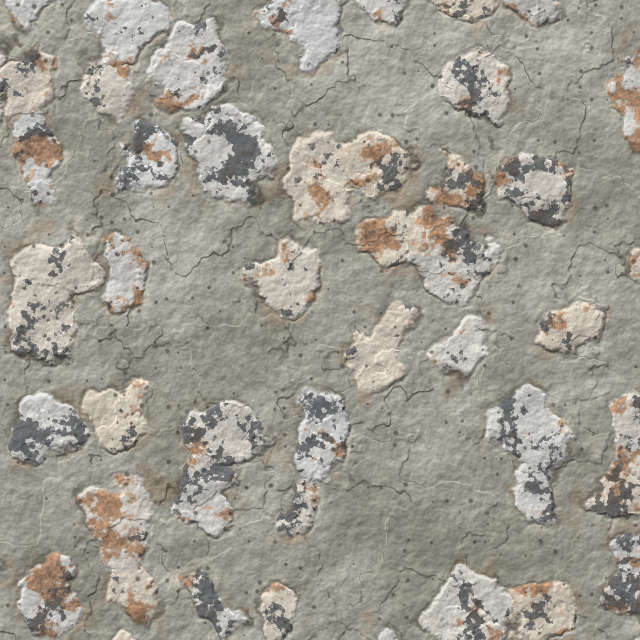
Write a three.js fragment shader that draws this texture.

```glsl
// Weathered rubble wall: pale, rust and soot stained stones half buried in rough grey mortar.
varying vec2 vUv;

const vec3 MORTAR_DARK  = vec3(0.53, 0.525, 0.48);
const vec3 MORTAR_LIGHT = vec3(0.65, 0.65, 0.615);
const vec3 STONE_CREAM  = vec3(0.77, 0.73, 0.67);
const vec3 STONE_PALE   = vec3(0.75, 0.755, 0.75);
const vec3 RUST         = vec3(0.56, 0.41, 0.30);
const vec3 SOOT         = vec3(0.29, 0.30, 0.31);
const vec3 CREVICE      = vec3(0.27, 0.25, 0.22);
const vec2 LIGHT_DIR    = vec2(-0.5, 0.86);
const float STONE_CELLS   = 7.5;   // stone grid cells across the canvas
const float STONE_SHARE   = 0.74;  // share of cells holding a stone
const float EDGE_WARP     = 0.042; // raggedness of the outlines
const float PIT_CELLS     = 48.0;
const float PIT_SHARE     = 0.16;
const float LIGHT_AMOUNT  = 0.21;
const float SLOPE_STEP    = 0.0018;

float hash(vec2 p) {
  vec3 q = fract(p.xyx * 0.1031);
  q += dot(q, q.yzx + 33.33);
  return fract((q.x + q.y) * q.z);
}

vec2 hash2(vec2 p) {
  return vec2(hash(p), hash(p + 57.3));
}

float cornerSlope(vec2 cell, vec2 offset) {
  float angle = 6.2832 * hash(cell);
  return dot(vec2(cos(angle), sin(angle)), offset);
}

// Gradient noise, roughly -0.7 to 0.7
float noise(vec2 p) {
  vec2 i = floor(p), f = fract(p);
  vec2 u = f * f * f * (f * (f * 6.0 - 15.0) + 10.0);
  vec2 e = vec2(1.0, 0.0);
  return mix(mix(cornerSlope(i, f), cornerSlope(i + e, f - e), u.x),
             mix(cornerSlope(i + e.yx, f - e.yx), cornerSlope(i + 1.0, f - 1.0), u.x), u.y);
}

float fbm(vec2 p) {
  float sum = 0.0, amp = 1.0;
  for (int i = 0; i < 5; i++) {
    sum += amp * noise(p);
    p = mat2(1.6, 1.2, -1.2, 1.6) * p + 17.7;
    amp *= 0.52;
  }
  return sum;
}

// Signed distance to the nearest stone (x) and its cell (yz)
vec3 nearestStone(vec2 p) {
  p += EDGE_WARP * vec2(fbm(p * 10.0 + 3.1), fbm(p * 10.0 + 41.7));
  vec2 base = floor(p * STONE_CELLS);
  vec3 best = vec3(1.0, 0.0, 0.0);
  for (int y = -1; y <= 1; y++) {
    for (int x = -1; x <= 1; x++) {
      vec2 cell = base + vec2(float(x), float(y)) + 20.0;
      if (hash(cell + 7.9) > STONE_SHARE) continue;
      vec2 center = cell - 20.0 + 0.5 + 0.5 * (hash2(cell) - 0.5);
      vec2 radius = mix(vec2(0.2, 0.27), vec2(0.48, 0.58), hash2(cell + 13.4));
      float turn = 1.3 * (hash(cell + 29.2) - 0.5);
      vec2 q = mat2(cos(turn), -sin(turn), sin(turn), cos(turn)) * (p * STONE_CELLS - center);
      vec2 a = abs(q / radius);
      float d = (pow(dot(a * a, a), 1.0 / 3.0) - 1.0) * min(radius.x, radius.y) / STONE_CELLS;
      if (d < best.x) best = vec3(d, cell);
    }
  }
  return best;
}

// Edges of broken plaster layers lie where this crosses zero
float flakeField(vec2 p) {
  return fbm(p * 6.5 + 81.0);
}

float relief(vec2 p) {
  float d = nearestStone(p).x;
  float rough = 0.017 * fbm(p * 11.0) + 0.0022 * fbm(p * 75.0);
  float flake = 0.004 * smoothstep(-0.03, 0.03, flakeField(p));
  float groove = 0.005 * exp(-d * d / 0.00003);
  return rough + flake - groove + 0.007 * (1.0 - smoothstep(-0.008, 0.006, d));
}

float pits(vec2 p) {
  vec2 cell = floor(p * PIT_CELLS);
  vec2 offset = fract(p * PIT_CELLS) - 0.3 - 0.4 * hash2(cell + 5.0);
  float radius = mix(0.07, 0.19, hash(cell + 71.0));
  return step(hash(cell + 3.0), PIT_SHARE) * (1.0 - smoothstep(radius * 0.5, radius * 1.4, length(offset)));
}

void main() {
  vec2 p = vUv;
  vec3 stone = nearestStone(p);
  float d = stone.x;
  float inside = 1.0 - smoothstep(-0.003, 0.002, d);
  float grain = fbm(p * 85.0 + 9.0);
  float patches = fbm(p * 15.0 + 60.0);

  // Mortar with pale dust and warm stains around the stones
  vec3 mortar = mix(MORTAR_DARK, MORTAR_LIGHT, clamp(0.5 + 0.9 * fbm(p * 4.0 + 22.0) + 0.2 * grain, 0.0, 1.0));
  float halo = 1.0 - smoothstep(0.0, 0.035, d);
  mortar = mix(mortar, STONE_CREAM, 0.4 * halo * smoothstep(0.0, 0.5, patches));
  mortar = mix(mortar, RUST, 0.3 * halo * smoothstep(0.05, 0.5, -patches));

  // Stone faces, each with its own share of rust and soot
  vec3 face = mix(STONE_CREAM, STONE_PALE, hash(stone.yz + 2.2)) * (1.0 + 0.1 * patches);
  float rustBias = 0.65 * hash(stone.yz + 4.4) - 0.5;
  float sootBias = 0.65 * hash(stone.yz + 8.8) - 0.52;
  float rust = smoothstep(0.0, 0.3, patches + rustBias + 0.35 * grain);
  float soot = smoothstep(0.0, 0.25, fbm(p * 17.0 + 130.0) + sootBias + 0.6 * grain);
  face = mix(face, RUST * (1.0 + 0.4 * grain), 0.8 * rust);
  face = mix(face, SOOT, 0.8 * soot);
  vec3 color = mix(mortar, face, inside);

  // Crevices, broken cracks and pits
  float gaps = smoothstep(-0.25, 0.35, noise(p * 19.0 + 6.0));
  float crevice = 0.55 * exp(-d * d / 0.000012) * gaps;
  float crack = 0.5 * (1.0 - smoothstep(0.0, 0.035, abs(flakeField(p)))) * gaps * (1.0 - inside);
  color = mix(color, CREVICE, max(max(crevice, crack), 0.6 * pits(p)));

  // Side light over the relief
  float h = relief(p);
  vec2 slope = vec2(relief(p + vec2(SLOPE_STEP, 0.0)), relief(p + vec2(0.0, SLOPE_STEP))) - h;
  float light = clamp(-dot(slope / SLOPE_STEP, LIGHT_DIR), -1.8, 1.0);
  color *= 1.02 + LIGHT_AMOUNT * light + 0.05 * grain;
  gl_FragColor = vec4(clamp(color, 0.0, 1.0), 1.0);
}
```
